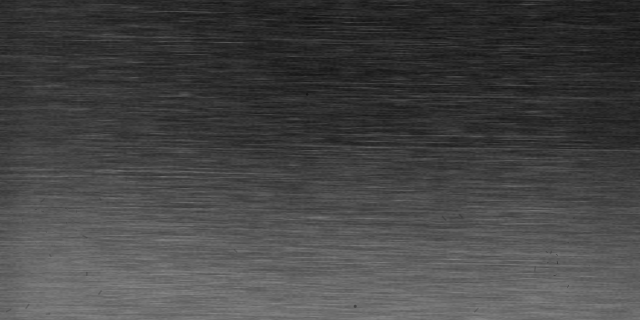
A WebGL 1 fragment shader for this texture:

```glsl
precision highp float;
// Dark brushed metal: fine, nearly level grain under a soft glow rising from below.

uniform vec2 u_resolution;

const float GRAIN_TILT = 0.014;

float hash(vec2 p) {
  vec3 q = fract(vec3(p.xyx) * 0.1031);
  q += dot(q, q.yzx + 33.33);
  return fract((q.x + q.y) * q.z);
}

float valueNoise(vec2 p) {
  vec2 cell = floor(p);
  vec2 f = fract(p);
  f = f * f * (3.0 - 2.0 * f);
  float low = mix(hash(cell), hash(cell + vec2(1.0, 0.0)), f.x);
  float high = mix(hash(cell + vec2(0.0, 1.0)), hash(cell + vec2(1.0)), f.x);
  return mix(low, high, f.y);
}

// Broad reflected light, reaching higher on the left side.
float sheen(vec2 uv) {
  float leftLift = 1.0 - smoothstep(0.0, 0.5, uv.x);
  float level = uv.y - 0.1 * leftLift;
  float tone = mix(0.45, 0.205, smoothstep(-0.08, 0.66, level));
  tone -= 0.04 * smoothstep(0.6, 1.0, uv.y);
  tone -= 0.03 * smoothstep(0.5, 0.56, uv.y + 0.015 * uv.x) * smoothstep(0.15, 0.5, uv.x);
  tone += 0.025 * leftLift * smoothstep(0.4, 0.8, uv.y);
  float sideShade = 1.0 - smoothstep(0.0, 0.06, uv.x);
  sideShade += 0.5 * smoothstep(0.85, 1.0, uv.x);
  return tone * (1.0 - 0.12 * sideShade);
}

// Centred sum of stretched noise layers, from wide bands to hairlines.
float grain(vec2 p) {
  float sum = 0.0;
  vec2 frequency = vec2(1.0, 60.0);
  float weight = 0.11;
  for (int i = 0; i < 4; i++) {
    float offset = float(i) * 17.3;
    sum += weight * (valueNoise(p * frequency + offset) - 0.5);
    frequency *= vec2(2.6, 1.62);
    weight *= 1.75;
  }
  return sum;
}

// Bright hairlines, long and short, broken up along their length.
float hairlines(vec2 p) {
  float longLine = smoothstep(0.74, 1.0, valueNoise(p * vec2(1.8, 225.0) + 71.0));
  float shortLine = smoothstep(0.72, 1.0, valueNoise(p * vec2(12.0, 256.0) + 137.0));
  float breakup = 0.35 + 0.65 * valueNoise(p * vec2(45.0, 230.0) + 9.0);
  return (longLine + 0.8 * shortLine) * breakup;
}

// One long scratch at a given height, fading in and out between two ends.
float scratch(vec2 p, float height, vec2 ends) {
  float line = 1.0 - smoothstep(0.0, 0.005, abs(p.y - height));
  float span = smoothstep(ends.x, ends.x + 0.15, p.x);
  span *= 1.0 - smoothstep(ends.y - 0.15, ends.y, p.x);
  return line * span * (0.4 + 0.6 * valueNoise(p * vec2(20.0, 1.0)));
}

// Small slanted nicks, one possible in each grid cell.
float nicks(vec2 p, float cells, float density) {
  vec2 q = p * cells;
  vec2 cell = floor(q);
  vec2 jitter = vec2(hash(cell + 3.1), hash(cell + 8.7));
  vec2 d = q - cell - mix(vec2(0.25), vec2(0.75), jitter);
  float angle = 3.14159 * hash(cell + 21.4);
  vec2 direction = vec2(cos(angle), sin(angle));
  float reach = mix(0.02, 0.14, hash(cell + 5.9));
  float along = clamp(dot(d, direction), -reach, reach);
  float mark = 1.0 - smoothstep(0.0, 0.08, length(d - direction * along));
  return mark * step(1.0 - density, hash(cell + 47.2));
}

// Soft round patch used to gather wear marks.
float patchMask(vec2 p, vec2 center, float radius) {
  return 1.0 - smoothstep(0.3 * radius, radius, length(p - center));
}

void main() {
  vec2 uv = gl_FragCoord.xy / u_resolution;
  vec2 p = gl_FragCoord.xy / u_resolution.y;
  vec2 along = vec2(p.x, p.y + GRAIN_TILT * p.x * smoothstep(-0.5, 1.2, p.x));

  float tone = sheen(uv);
  float upper = smoothstep(0.15, 0.65, uv.y);
  float central = 1.0 - 0.35 * smoothstep(0.3, 0.5, abs(uv.x - 0.5));

  // Grain and highlights
  tone += grain(along) * mix(0.14, 0.135, upper) * central;
  tone += hairlines(along) * mix(0.085, 0.13, upper) * central;
  tone += 0.05 * (valueNoise(p * vec2(110.0, 256.0) + 33.0) - 0.5);
  tone += 0.13 * scratch(along, 0.557, vec2(0.8, 2.1));
  tone += 0.1 * scratch(along, 0.718, vec2(0.9, 2.0));
  tone += 0.09 * scratch(along, 0.888, vec2(0.2, 1.5));

  // Worn marks, mainly in the lower part
  float wear = 1.0 - smoothstep(0.3, 0.55, uv.y);
  float marks = 0.35 * nicks(p, 17.0, 0.09) * wear;
  float gathered = patchMask(p, vec2(1.77, 0.17), 0.12);
  gathered += 0.5 * patchMask(p, vec2(0.16, 0.32), 0.13);
  marks += 0.7 * nicks(p + 0.31, 30.0, 0.4) * gathered;
  marks += patchMask(p, vec2(0.96, 0.705), 0.006);
  marks += 0.8 * patchMask(p, vec2(1.11, 0.043), 0.007);
  tone *= 1.0 - 0.5 * clamp(marks, 0.0, 1.0);

  gl_FragColor = vec4(vec3(clamp(tone, 0.0, 1.0)), 1.0);
}
```
